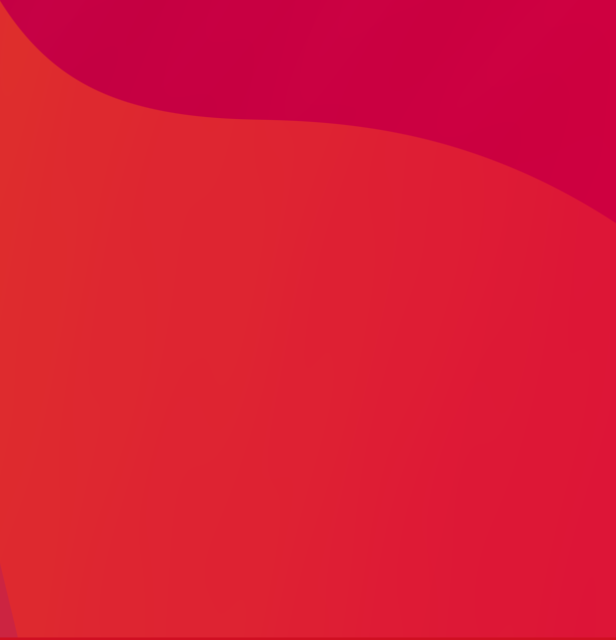
Give the GLSL for this background, as a Shadertoy shader.

```glsl
#define ORANGE_RED vec3(0.872, 0.180, 0.174)
#define PURE_RED   vec3(0.870, 0.142, 0.194)
#define ROSE_RED   vec3(0.868, 0.083, 0.215)
#define CRIMSON_L  vec3(0.768, 0.000, 0.265)
#define CRIMSON_R  vec3(0.808, 0.000, 0.250)
#define PLUM       vec3(0.800, 0.140, 0.255)
#define BASE_LINE  vec3(0.815, 0.060, 0.135)
#define CREST      vec2(0.42, 0.187)
#define BAND_TILT  0.22
#define GRAIN      0.010

vec2 hashGradient(vec2 cell) {
    float angle = 6.2832 * fract(sin(dot(cell, vec2(127.1, 311.7))) * 4375.85);
    return vec2(cos(angle), sin(angle));
}

float gradientNoise(vec2 p) {
    vec2 i = floor(p), f = fract(p);
    vec2 s = f * f * f * (f * (f * 6.0 - 15.0) + 10.0);
    vec2 e = vec2(1.0, 0.0);
    float low  = mix(dot(hashGradient(i), f),
                     dot(hashGradient(i + e.xy), f - e.xy), s.x);
    float high = mix(dot(hashGradient(i + e.yx), f - e.yx),
                     dot(hashGradient(i + e.xx), f - e.xx), s.x);
    return mix(low, high, s.y);
}

// Depth of the wave below the top edge; the left side plunges faster
float waveDepth(float x) {
    float s = x - CREST.x;
    float left = max(-s, 0.0);
    float strength = s > 0.0 ? 0.54 : 0.8 + 7.6 * left * left * left;
    return CREST.y + 0.02 * s + sign(s) * strength * pow(abs(s), 2.35);
}

// Antialiased coverage of the region where d is negative
float coverage(float d) {
    float w = max(0.75 * fwidth(d), 1e-5);
    return 1.0 - smoothstep(-w, w, d);
}

void mainImage(out vec4 fragColor, in vec2 fragCoord) {
    vec2 uv = fragCoord / iResolution.xy;
    float depth = 1.0 - uv.y;

    // Lower field: leaning bands from orange to rose
    float across = uv.x + BAND_TILT * depth;
    vec3 color = mix(ORANGE_RED, PURE_RED, smoothstep(-0.1, 0.55, across));
    color = mix(color, ROSE_RED, smoothstep(0.4, 1.2, across));
    color.yz += GRAIN * gradientNoise(vec2(across * 9.0, depth * 2.0)) * vec2(1.0, -0.6);

    // Plum wedge in the lower left corner
    color = mix(color, PLUM, coverage(uv.x - 0.25 * (depth - 0.88)));

    // Thin line along the base
    color = mix(color, BASE_LINE, coverage(uv.y - 0.004));

    // Crimson wave with soft diagonal streaks
    vec3 crimson = mix(CRIMSON_L, CRIMSON_R, uv.x);
    crimson += GRAIN * gradientNoise(vec2((uv.x + 0.7 * depth) * 6.0, depth * 2.0));
    color = mix(color, crimson, coverage(depth - waveDepth(uv.x)));

    fragColor = vec4(clamp(color, 0.0, 1.0), 1.0);
}
```
